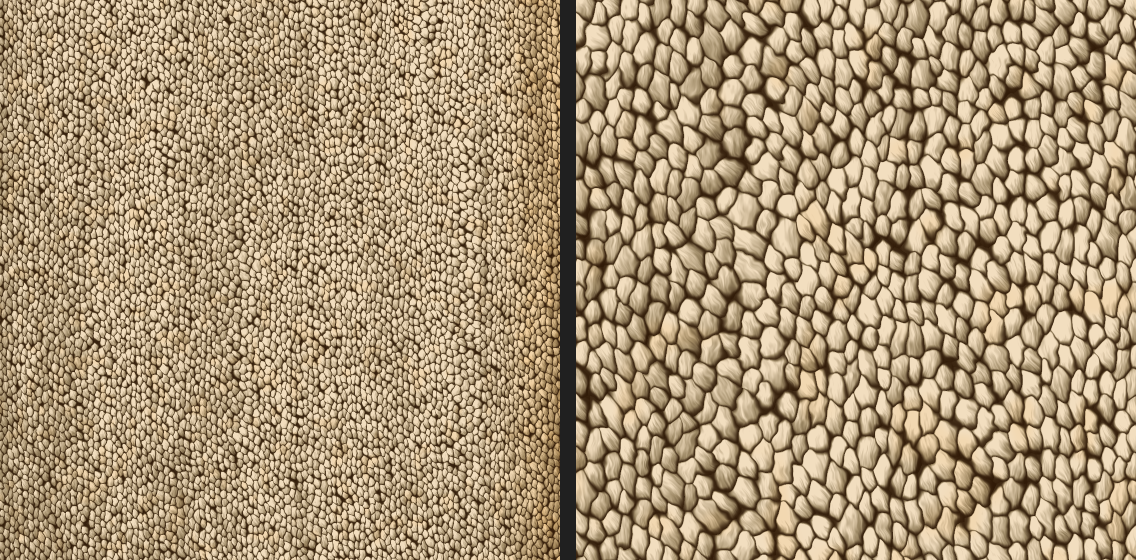
Left: the whole. Right: its middle third, enlarged.
A WebGL 1 fragment shader for this texture:

```glsl
precision highp float;
// Hand-woven jute rug: interlocking columns of almond-shaped, leaning stitches.
// Each stitch is a jittered lens lit from the upper left, shadowed at its lower
// right and streaked with fibres; slow vertical bands and a warm edge tint the cloth.

uniform vec2 u_resolution;

#define COLUMNS 102.0
#define ROWS 61.0
#define JITTER 0.50
#define TILT 0.24
#define TILT_SPREAD 0.80
#define FIBRE_CONTRAST 0.46
#define STITCH_CONTRAST 0.26
#define BAND_CONTRAST 0.18
#define GAP_TONE 0.10
#define DARK vec3(0.19, 0.105, 0.03)
#define MIDDLE vec3(0.62, 0.54, 0.40)
#define LIGHT vec3(0.95, 0.87, 0.75)

float hash(vec2 p) {
  return fract(sin(dot(p, vec2(127.1, 311.7))) * 43758.55);
}

vec2 hash2(vec2 p) {
  return vec2(hash(p), hash(p + 57.3));
}

float noise(vec2 p) {
  vec2 cell = floor(p);
  vec2 f = fract(p);
  f = f * f * (3.0 - 2.0 * f);
  float low = mix(hash(cell), hash(cell + vec2(1.0, 0.0)), f.x);
  float high = mix(hash(cell + vec2(0.0, 1.0)), hash(cell + 1.0), f.x);
  return mix(low, high, f.y);
}

// Soft vertical line of a given half width
float seam(float x, float centre, float width) {
  float d = (x - centre) / width;
  return exp(-d * d);
}

// Tone of the nearest stitch, from 0 in the gaps to 1 on the highlights
float stitchTone(vec2 uv) {
  vec2 p = uv;
  p.x += 0.015 * noise(uv * vec2(15.0, 3.0)) + 0.005 * noise(uv * 28.0);
  p.y += 0.012 * noise(uv * vec2(18.0, 9.0) + 31.0);
  // Frayed fibres roughen the outlines
  p += 0.0022 * (vec2(noise(uv * 210.0), noise(uv * 210.0 + 19.0)) - 0.5);
  p *= vec2(COLUMNS, ROWS);

  float nearest = 9.0;
  float second = 9.0;
  vec2 local = vec2(0.0);
  vec2 surface = vec2(0.0);
  vec2 id = vec2(0.0);
  for (int i = -1; i <= 1; i++) {
    float column = floor(p.x) + float(i);
    float offset = 0.5 * mod(column, 2.0) + 0.4 * hash(vec2(column, 7.0));
    for (int j = -1; j <= 1; j++) {
      vec2 cell = vec2(column, floor(p.y - offset) + float(j));
      vec2 centre = cell + vec2(0.5, 0.5 + offset) + JITTER * vec2(1.0, 0.7) * (hash2(cell) - 0.5);
      vec2 q = (p - centre) * vec2(1.0, COLUMNS / ROWS);
      float angle = TILT + TILT_SPREAD * (hash(cell + 13.7) - 0.5);
      float c = cos(angle);
      float s = sin(angle);
      float plump = hash(cell + 91.1);
      vec2 radii = vec2(0.78, 1.22) * mix(0.8, 1.3, plump * plump);
      vec2 r = vec2(c * q.x + s * q.y, c * q.y - s * q.x) / radii;
      float d = sqrt(r.x * r.x + 0.02) + 0.9 * r.y * r.y;
      if (d < nearest) {
        second = nearest;
        nearest = d;
        local = r;
        surface = q / radii;
        id = cell;
      } else {
        second = min(second, d);
      }
    }
  }

  // Thin creases on the lit side, broad cast shadows on the other
  float light = dot(surface, vec2(-0.75, 0.6));
  float shadow = clamp(0.4 - 1.1 * light + 0.4 * (hash(id + 41.3) - 0.5), 0.0, 1.0);
  float body = smoothstep(-0.12 + 0.1 * shadow, mix(0.18, 0.72, shadow), second - nearest);
  body *= 1.0 - smoothstep(0.68, 1.1, nearest);
  vec2 strand = vec2(local.x * 7.0 + local.y * 0.9, local.y * 1.8) + id * 7.31;
  float fibre = 0.6 * noise(strand) + 0.4 * noise(strand * 2.1) - 0.5;
  float tone = 0.90 + 0.38 * light - 0.30 * nearest * nearest;
  tone += FIBRE_CONTRAST * fibre + STITCH_CONTRAST * (hash(id + 23.9) - 0.5);
  return tone * mix(GAP_TONE, 1.0, body);
}

vec3 rug(vec2 uv) {
  // Bands of differently dyed yarn, and uneven light across the cloth
  float band = noise(vec2(uv.x * 22.0, uv.y * 2.5) + 4.0) - 0.5;
  float glow = 0.08 * seam(uv.x, 0.77, 0.16) - 0.08 * (1.0 - smoothstep(0.0, 0.3, uv.x));
  glow += 0.06 * (uv.y - 0.5);
  float seams = 0.16 * seam(uv.x, 0.865, 0.009) + 0.10 * seam(uv.x, 0.325, 0.01);
  float edge = smoothstep(0.86, 1.0, uv.x);
  float shade = 1.0 + BAND_CONTRAST * band + glow - seams - 0.15 * edge;

  float tone = clamp(stitchTone(uv) * shade, 0.0, 1.0);
  vec3 colour = mix(DARK, MIDDLE, min(tone / 0.6, 1.0));
  colour = mix(colour, LIGHT, clamp((tone - 0.6) / 0.4, 0.0, 1.0));
  float warm = 0.7 * edge + 0.35 * smoothstep(0.6, 0.9, noise(uv * vec2(55.0, 45.0)));
  return colour * mix(vec3(1.0), vec3(1.0, 0.92, 0.78), warm);
}

void main() {
  // Four samples per pixel smooth the stitch edges
  float scale = min(u_resolution.x, u_resolution.y);
  vec3 sum = vec3(0.0);
  for (int k = 0; k < 4; k++) {
    vec2 shift = vec2(mod(float(k), 2.0), floor(float(k) * 0.5)) * 0.5 - 0.25;
    sum += rug((gl_FragCoord.xy + shift) / scale);
  }
  gl_FragColor = vec4(sum * 0.25, 1.0);
}
```
